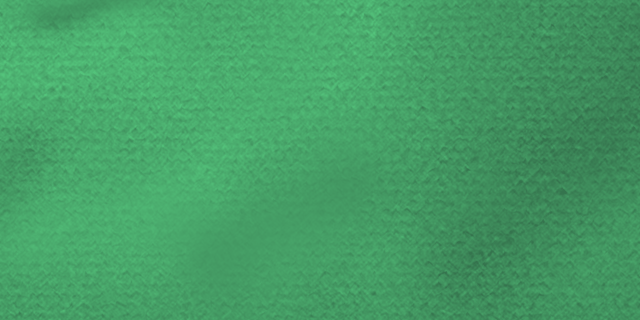
Give the GLSL for this texture, as a Shadertoy shader.

```glsl
// Green knitted cloth under soft light: broad folds set the tone,
// staggered rows of small broken stitches give shaded relief,
// and gradient noise bends the rows and adds crossing slanted fibres.

vec2 hashGradient(vec2 cell) {
    vec2 h = vec2(dot(cell, vec2(127.1, 311.7)), dot(cell, vec2(269.5, 183.3)));
    return 2.0 * fract(sin(h) * 43758.545) - 1.0;
}

float gradientNoise(vec2 p) {
    vec2 i = floor(p), f = fract(p);
    vec2 u = f * f * f * (f * (f * 6.0 - 15.0) + 10.0);
    vec2 e = vec2(0.0, 1.0);
    float low = mix(dot(hashGradient(i), f),
                    dot(hashGradient(i + e.yx), f - e.yx), u.x);
    float high = mix(dot(hashGradient(i + e.xy), f - e.xy),
                     dot(hashGradient(i + e.yy), f - e.yy), u.x);
    return mix(low, high, u.y);
}

// Soft ridge of light or shade along the segment a-b
float fold(vec2 p, vec2 a, vec2 b, float width) {
    vec2 ab = b - a;
    float t = clamp(dot(p - a, ab) / dot(ab, ab), 0.0, 1.0);
    float d = length(p - a - t * ab) / width;
    return exp(-d * d);
}

// Broad light over the cloth, 0 dark to 1 bright
float foldLight(vec2 p) {
    vec2 s = p + 0.08 * vec2(gradientNoise(p * 3.0), gradientNoise(p * 3.0 + 17.0));
    float light = 0.69 - 0.37 * smoothstep(0.9, 1.75, s.x + 0.25 * (0.5 - s.y));
    light += 0.20 * fold(s, vec2(0.0, 0.76), vec2(0.4, 0.86), 0.17);
    light += 0.14 * fold(s, vec2(0.1, 0.25), vec2(0.65, 0.42), 0.11);
    light += 0.13 * fold(s, vec2(0.75, 0.62), vec2(1.1, 0.9), 0.20);
    light += 0.12 * fold(s, vec2(1.85, 0.1), vec2(2.0, 0.25), 0.15);
    light -= 0.40 * fold(s, vec2(0.12, 0.96), vec2(0.46, 1.03), 0.05);
    light -= 0.25 * fold(s, vec2(-0.04, 0.40), vec2(0.05, 0.53), 0.11);
    light -= 0.17 * fold(s, vec2(0.70, 0.22), vec2(1.05, 0.42), 0.14);
    light -= 0.17 * fold(s, vec2(1.45, 0.22), vec2(1.75, 0.48), 0.17);
    light -= 0.19 * fold(s, vec2(1.95, 0.66), vec2(2.02, 0.84), 0.16);
    light -= 0.15 * fold(s, vec2(0.0, 0.0), vec2(1.0, 0.02), 0.13);
    return light + 0.08 * gradientNoise(mat2(0.8, -0.6, 0.6, 0.8) * p * vec2(3.0, 6.0));
}

// Relief of the stitches, around zero
float stitchRelief(vec2 p) {
    vec2 q = p * vec2(27.0, 31.0);
    q += 0.40 * vec2(gradientNoise(p * 9.0), gradientNoise(p * 7.0 + 31.0));
    q += vec2(0.6, 0.4) * vec2(gradientNoise(p * 34.0), gradientNoise(p * 34.0 + 53.0));
    float row = floor(q.y);
    float across = abs(fract(q.x + 0.5 * mod(row, 2.0)) - 0.5) * 2.0;

    // Dark wedge below each stitch fades at its ends, lit loop above it
    float height = fract(q.y) - 0.12 - 0.42 * (1.0 - across);
    float wedge = smoothstep(0.27, 0.02, abs(height)) * mix(1.15, 0.3, across);
    float loop = smoothstep(0.28, 0.0, abs(height - 0.36)) * mix(1.0, 0.5, across);
    float uneven = 0.85 + 1.5 * gradientNoise(q * vec2(0.6, 0.9) + 7.0);
    return (0.55 * loop - wedge + 0.12) * uneven;
}

// Slanted fibres in two crossing directions, plus fuzz
float yarnGrain(vec2 p) {
    p += 0.006 * vec2(gradientNoise(p * 21.0), gradientNoise(p * 21.0 + 71.0));
    vec2 rising = vec2(p.x + p.y, p.y - p.x);
    vec2 falling = vec2(p.x - p.y, p.x + p.y);
    float fine = gradientNoise(rising * vec2(28.0, 88.0))
               + gradientNoise(falling * vec2(28.0, 88.0) + 41.0);
    float coarse = gradientNoise(rising * vec2(17.0, 46.0) + 13.0)
                 + gradientNoise(falling * vec2(17.0, 46.0) + 67.0);
    return 1.15 * fine + 0.6 * coarse + 0.9 * gradientNoise(p * 127.0 + 23.0);
}

void mainImage(out vec4 fragColor, in vec2 fragCoord) {
    vec2 p = fragCoord / iResolution.y;
    p.x *= 2.0 * iResolution.y / iResolution.x;

    // Relief fades where the cloth lies smooth and out of focus
    float smoothCloth = fold(p, vec2(0.68, 0.20), vec2(1.05, 0.38), 0.17)
                      + 0.8 * fold(p, vec2(0.1, 0.96), vec2(0.45, 1.02), 0.06)
                      + 0.5 * fold(p, vec2(0.0, 0.3), vec2(0.5, 0.34), 0.13);
    float clarity = 1.0 - 0.75 * min(smoothCloth, 1.0);
    clarity *= 0.95 + 0.5 * gradientNoise(p * 4.0 + 11.0);

    float tone = foldLight(p) + clarity * (0.20 * stitchRelief(p) + 0.25 * yarnGrain(p));
    vec3 shadeGreen = vec3(0.217, 0.480, 0.319);
    vec3 lightGreen = vec3(0.313, 0.730, 0.462);
    fragColor = vec4(mix(shadeGreen, lightGreen, clamp(tone, -0.1, 1.15)), 1.0);
}
```
